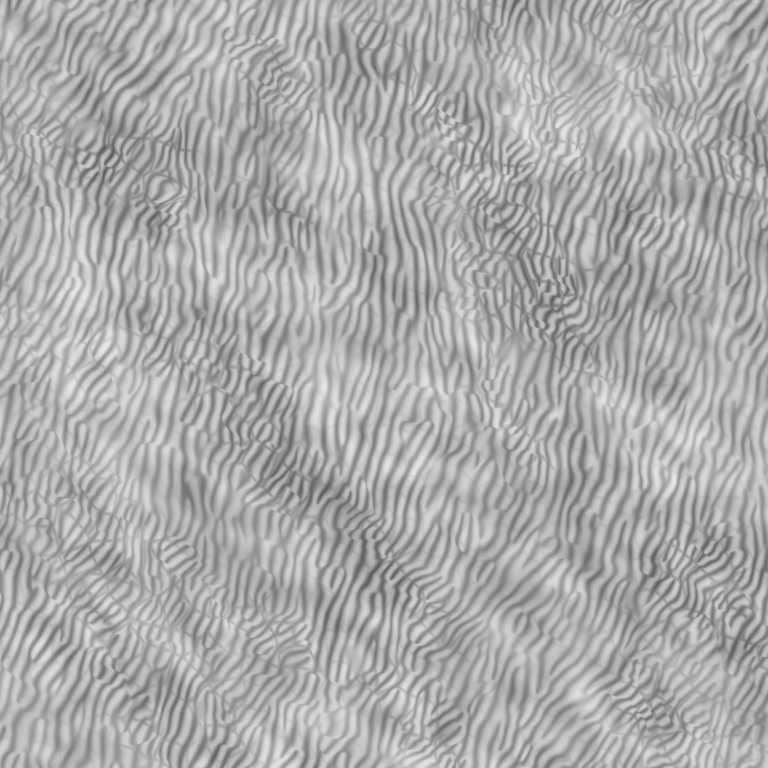
Write a WebGL 1 fragment shader that draws this texture.

```glsl
precision highp float;
// Grey wind-rippled surface: short leaning ridges with dark creases, cut by seams along diagonal bands.

uniform vec2 u_resolution;

const float TAU = 6.2831853;
const vec2 PATCH_COUNT = vec2(19.0, 27.0);  // ripple patches along and across the bands
const vec2 GRAIN_COUNT = vec2(24.0, 30.0);  // seamed grains along and across the bands
const float RIPPLE_COUNT = 58.0;            // ridges across the canvas
const float MEAN_ANGLE = -0.24;             // direction across the ridges
const vec2 BAND_DIR = vec2(0.64, -0.77);

vec3 hash3(vec2 cell) {
  vec3 q = fract(cell.xyx * vec3(0.1031, 0.1030, 0.0973));
  q += dot(q, q.yxz + 33.33);
  return fract((q.xxy + q.yzz) * q.zyx);
}

float valueNoise(vec2 p) {
  vec2 cell = floor(p);
  vec2 f = fract(p);
  f = f * f * (3.0 - 2.0 * f);
  float low = mix(hash3(cell).x, hash3(cell + vec2(1.0, 0.0)).x, f.x);
  float high = mix(hash3(cell + vec2(0.0, 1.0)).x, hash3(cell + 1.0).x, f.x);
  return mix(low, high, f.y);
}

// Canvas point as distances along and across the diagonal bands, and back.
vec2 toBands(vec2 p) {
  return vec2(dot(p, BAND_DIR), dot(p, vec2(-BAND_DIR.y, BAND_DIR.x)));
}

vec2 fromBands(vec2 b) {
  return b.x * BAND_DIR + b.y * vec2(-BAND_DIR.y, BAND_DIR.x);
}

// Signed noise in band coordinates.
float bandNoise(vec2 b, vec2 scale, float seed) {
  return valueNoise(b * scale + seed) - 0.5;
}

float rippleAngle(vec2 b) {
  return MEAN_ANGLE + 0.65 * bandNoise(b, vec2(4.0, 7.0), 17.3)
                    + 0.65 * bandNoise(b, vec2(10.0, 21.0), 61.7);
}

// Share of small, turned grains: one in broken bands, zero in calm areas.
float brokenness(vec2 b) {
  return smoothstep(-0.08, 0.3, bandNoise(b, vec2(7.0, 17.0), 151.3));
}

// One plane wave as a cosine and sine pair.
vec2 planeWave(vec2 offset, float angle, float frequency, float phase) {
  float t = TAU * (frequency * dot(offset, vec2(cos(angle), sin(angle))) + phase);
  return vec2(cos(t), sin(t));
}

// Cellular sum of windowed waves, two per cell.
vec2 rippleField(vec2 b) {
  vec2 q = b * PATCH_COUNT;
  vec2 home = floor(q);
  vec2 sum = vec2(0.0);
  for (int y = -1; y <= 1; y++) {
    for (int x = -1; x <= 1; x++) {
      vec2 cell = home + vec2(float(x), float(y));
      vec2 centre = (cell + 0.5) / PATCH_COUNT;
      float angle = rippleAngle(centre);
      float broken = brokenness(centre);
      for (int k = 0; k < 2; k++) {
        vec2 seed = cell + 100.0 + 57.0 * float(k);
        vec3 place = hash3(seed);
        vec3 vary = hash3(seed + 211.0);
        vec2 offset = q - cell - place.xy;
        float window = max(0.0, 1.0 - dot(offset, offset));
        float frequency = RIPPLE_COUNT * mix(0.82, 1.25, vary.x) * (1.0 + 0.25 * broken);
        float turn = mix(0.4, 1.1, broken) * (vary.y - 0.5) - 0.2 * broken;
        sum += window * window * window
             * planeWave(fromBands(offset / PATCH_COUNT), angle + turn, frequency, place.z);
      }
    }
  }
  return sum;
}

// Cellular noise: gap between the two nearest grain centres, zero on a border.
float grainGap(vec2 q) {
  vec2 home = floor(q);
  vec2 nearest = vec2(8.0);
  for (int y = -1; y <= 1; y++) {
    for (int x = -1; x <= 1; x++) {
      vec2 cell = home + vec2(float(x), float(y));
      float d = length(cell + hash3(cell + 300.0).xy - q);
      nearest = vec2(min(nearest.x, d), min(nearest.y, max(nearest.x, d)));
    }
  }
  return nearest.y - nearest.x;
}

void main() {
  vec2 p = gl_FragCoord.xy / u_resolution.y;

  // Small wobble keeps the ridges from running smooth.
  vec2 wobble = vec2(valueNoise(p * 40.0 + 9.1), valueNoise(p * 40.0 + 71.6)) - 0.5;
  vec2 b = toBands(p + 0.007 * wobble);

  // Ridge profile: wide pale crests, narrow dark creases.
  vec2 wave = rippleField(b);
  float strength = length(wave);
  wave /= strength + 0.08;
  float crease = pow(0.5 - 0.5 * wave.x, 1.6);

  // Seams close the ends of ridges, mostly inside broken bands.
  float border = 1.0 - smoothstep(0.0, 0.2, grainGap(b * GRAIN_COUNT));
  float seam = border * mix(0.15, 0.6, brokenness(b));
  float weak = 1.0 - smoothstep(0.0, 0.22, strength);
  crease = mix(crease, 1.0, max(seam, 0.3 * weak) * (1.0 - crease));

  // Uneven relief, with blotches and flecks of light and dark.
  float relief = 0.265 + 0.15 * bandNoise(b, vec2(6.0, 13.0), 133.1)
                       + 0.12 * bandNoise(b, vec2(20.0, 30.0), 97.4);
  float tone = 0.785 + 0.07 * bandNoise(b, vec2(5.0, 8.0), 83.9)
                     + 0.12 * bandNoise(b, vec2(13.0, 27.0), 29.5)
                     + 0.13 * bandNoise(b, vec2(36.0, 48.0), 47.2);

  float grey = tone - relief * crease + 0.02 * wave.y;
  gl_FragColor = vec4(vec3(clamp(grey, 0.0, 1.0)), 1.0);
}
```
